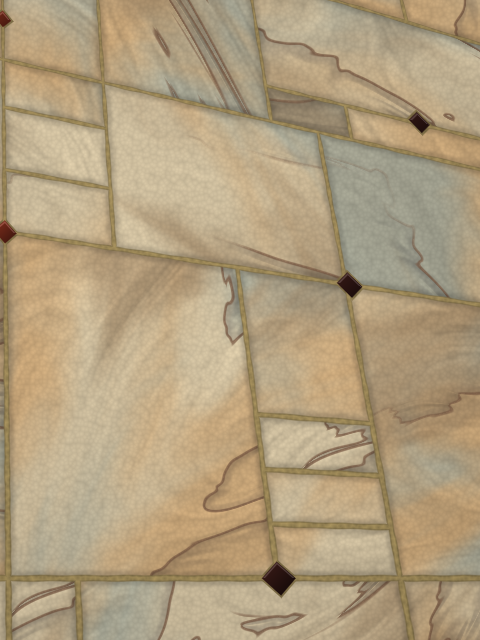
Reproduce this texture procedurally as a WebGL 1 fragment shader.

```glsl
precision highp float;
uniform vec2 u_resolution;

float hash(vec2 p) {
  p = fract(p * vec2(0.1731, 0.2347));
  p += dot(p, p.yx + 23.45);
  return fract(p.x * p.y * 7.31);
}

mat2 turn(float a) {
  return mat2(cos(a), sin(a), -sin(a), cos(a));
}

// Folded layered sines, about -1 to 1
float waves(vec2 q) {
  float sum = 0.0, amp = 0.6;
  for (int i = 0; i < 5; i++) {
    q += 0.65 * sin(q.yx * 1.2 + vec2(1.3, 4.1));
    sum += amp * sin(q.x) * cos(q.y + 0.7);
    q = turn(0.62) * q * 1.85 + 2.3;
    amp *= 0.5;
  }
  return sum;
}

// Distance to the nearest scattered grain
float cells(vec2 p) {
  vec2 cell = floor(p);
  float best = 2.0;
  for (int j = -1; j <= 1; j++) {
    for (int i = -1; i <= 1; i++) {
      vec2 c = cell + vec2(float(i), float(j));
      best = min(best, length(c + vec2(hash(c), hash(c + 41.7)) - p));
    }
  }
  return best;
}

// Keeps the side of a cut that holds x
void split(float at, float x, inout float lo, inout float hi) {
  if (x < at) hi = min(hi, at);
  else lo = max(lo, at);
}

// Slab around a floor point: low corner in xy, high corner in zw
vec4 slabAt(vec2 f) {
  vec4 b = vec4(-3.0, -3.0, 6.0, 14.0);
  split(0.0, f.x, b.x, b.z);
  split(0.0, f.y, b.y, b.w);
  split(5.63, f.y, b.y, b.w);
  split(8.42, f.y, b.y, b.w);
  if (f.y < 8.42) split(3.0, f.x, b.x, b.z);
  if (f.y < 0.0) {
    split(0.53, f.x, b.x, b.z);
  } else if (f.y < 5.63) {
    split(2.06, f.x, b.x, b.z);
    if (f.x > 2.06 && f.x < 3.0)
      for (int i = 1; i < 4; i++) split(float(i), f.y, b.y, b.w);
  } else if (f.y < 8.42) {
    split(0.98, f.x, b.x, b.z);
    if (f.x > 0.0 && f.x < 0.98)
      for (int i = 1; i < 3; i++) split(5.63 + 1.01 * float(i), f.y, b.y, b.w);
  } else {
    split(0.98, f.x, b.x, b.z);
    split(2.57, f.x, b.x, b.z);
    split(11.0, f.y, b.y, b.w);
    if (f.x > 2.57) split(9.05, f.y, b.y, b.w);
    if (f.x > 2.57 && f.y < 9.05) split(3.31, f.x, b.x, b.z);
    if (f.y > 11.0) split(4.11, f.x, b.x, b.z);
  }
  return b;
}

vec3 stone(vec2 p, vec4 slab) {
  float seed = hash(slab.xy * 3.7 + slab.zw * 1.9 + 5.0);
  float angle = slab.y < 5.0 ? mix(0.3, 1.0, seed) : mix(-0.75, -0.4, seed);
  vec2 stretch = vec2(4.5, 9.5);
  vec2 q = turn(angle) * p * stretch + seed * 37.0;
  float f = waves(q);
  vec2 slope = (vec2(waves(q + vec2(0.02, 0.0)), waves(q + vec2(0.0, 0.02))) - f) / 0.02;
  float cleft = abs(f - 0.12) / (length(slope * stretch) + 0.6);
  float warm = waves(q * 0.6 + 11.0);
  float cool = waves(q * 0.7 + 4.0) + 0.35 * f;

  vec3 col = mix(vec3(0.77, 0.71, 0.59), vec3(0.75, 0.62, 0.45), smoothstep(-0.25, 0.4, warm));
  col = mix(col, vec3(0.60, 0.62, 0.57), 0.85 * smoothstep(-0.05, 0.55, cool));
  col = mix(col, vec3(0.56, 0.46, 0.34), 0.6 * smoothstep(0.15, 0.7, waves(q * 0.9 + 23.0)));

  // Raised clefts with rusty rims
  float broken = smoothstep(-0.3, 0.25, waves(q * 0.5 + 31.0));
  col *= 1.0 + 0.035 * clamp(dot(slope, vec2(0.5, -0.8)), -2.0, 2.0);
  col = mix(col, col * vec3(0.84, 0.84, 0.86), broken * smoothstep(0.025, 0.0, cleft) * step(0.12, f));
  col = mix(col, vec3(0.45, 0.33, 0.25), 0.75 * broken * smoothstep(0.0032, 0.0006, cleft));

  float grain = cells(p * 150.0) + 0.6 * cells(p * 65.0 + 9.0);
  return col * (1.0 + 0.09 * (0.75 - grain));
}

void main() {
  vec2 p = vec2(gl_FragCoord.x, u_resolution.y - gl_FragCoord.y) / u_resolution.y;
  float aa = 1.0 / u_resolution.y;

  // Floor plane seen at a slant
  vec2 scale = vec2(0.0582 * (p.y + 2.604), 0.0964 * (1.0 - 0.284 * p.x));
  vec2 f = vec2((p.x + 0.022) / scale.x - 0.172, (0.9036 - p.y) / scale.y);
  vec4 slab = slabAt(f);
  vec3 col = stone(p, slab);

  // Grout and worn slab edges
  vec2 edge = min(f - slab.xy, slab.zw - f) * scale;
  float d = min(edge.x, edge.y) + 0.0005 * sin(p.x * 95.0 + 2.0 * sin(p.y * 83.0));
  float grout = 0.0024 + 0.0028 * p.y;
  col *= 1.0 - 0.16 * smoothstep(0.012, 0.0, d - grout);
  vec3 groutColor = vec3(0.61, 0.53, 0.34) * (0.88 + 0.2 * cells(p * 120.0));
  groutColor *= 0.82 + 0.18 * smoothstep(grout, 0.3 * grout, d);
  col = mix(groutColor, col, smoothstep(grout - aa, grout + aa, d));

  // Dark glazed diamonds at the slab corners
  for (int i = 0; i < 3; i++) {
    float row = float(i);
    float gap = 2.07 + 0.96 * row;
    float k = floor(f.x / gap + 0.5);
    if (i == 0 && k < 0.5) continue;
    vec2 r = (f - vec2(k * gap, 6.72 * row - 1.09 * row * row)) * scale;
    float inside = 0.0125 + 0.0155 * p.y - abs(r.x) - abs(r.y);
    vec3 glaze = mix(vec3(0.15, 0.07, 0.06), vec3(0.36, 0.13, 0.08), smoothstep(0.12, 0.0, p.x));
    glaze *= 1.0 + 12.0 * (r.y - r.x);
    glaze += 0.16 * smoothstep(0.003, 0.0, abs(inside - 0.003)) * step(0.0, r.y);
    col = mix(col, groutColor, smoothstep(-0.004 - aa, -0.004 + aa, inside));
    col = mix(col, glaze, smoothstep(-aa, aa, inside));
  }

  // Soft falloff of light towards the right and the corners
  col *= 1.04 - 0.22 * dot(p - vec2(0.3, 0.45), p - vec2(0.3, 0.45));
  gl_FragColor = vec4(col, 1.0);
}
```
